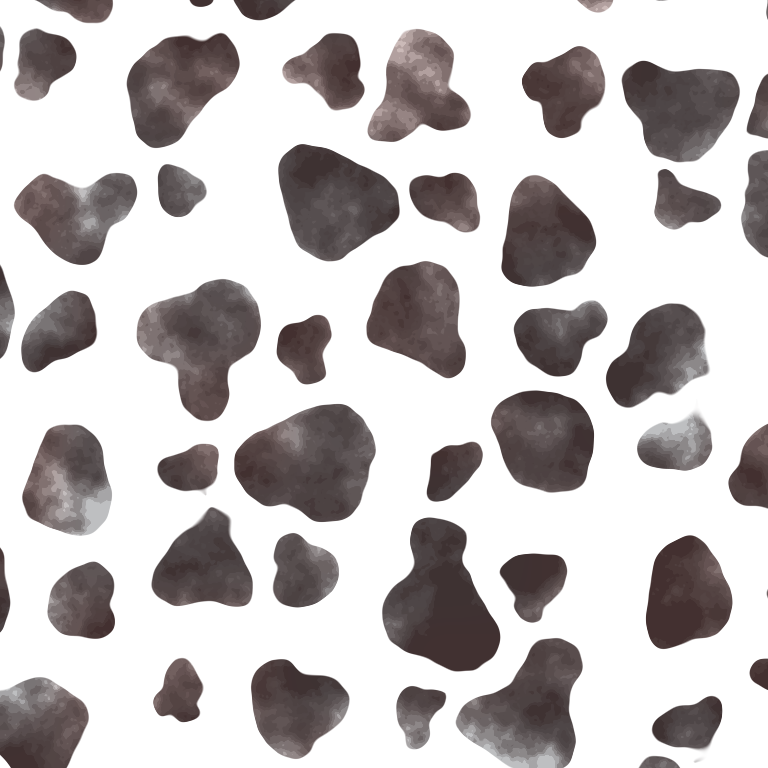
A WebGL 1 fragment shader for this pattern:

```glsl
precision highp float;
// Draws scattered rounded watercolour spots in brown-grey washes on white paper.
uniform vec2 u_resolution;

const float CELLS = 6.2;        // grid cells across the canvas
const float HALF_GAP = 0.05;    // half the clear strip kept between spots, in cells
const float TONE_STEPS = 14.0;  // flat layers of wash

const vec3 PAPER = vec3(1.0);
const vec3 UMBER = vec3(0.25, 0.195, 0.195);
const vec3 CHARCOAL = vec3(0.31, 0.27, 0.27);
const vec3 SLATE = vec3(0.39, 0.35, 0.35);
const vec3 ASH = vec3(0.49, 0.46, 0.46);
const vec3 MIST = vec3(0.76, 0.75, 0.75);

vec2 hash2(vec2 p) {
  vec3 q = fract(p.xyx * vec3(0.1031, 0.1030, 0.0973));
  q += dot(q, q.yzx + 33.33);
  return fract((q.xx + q.yz) * q.zy);
}

float noise(vec2 p) {
  vec2 i = floor(p);
  vec2 f = fract(p);
  f = f * f * (3.0 - 2.0 * f);
  float low = mix(hash2(i).x, hash2(i + vec2(1.0, 0.0)).x, f.x);
  float high = mix(hash2(i + vec2(0.0, 1.0)).x, hash2(i + 1.0).x, f.x);
  return mix(low, high, f.y);
}

float fbm(vec2 p) {
  float sum = 0.0;
  float weight = 1.0;
  float total = 0.0;
  for (int i = 0; i < 5; i++) {
    sum += weight * noise(p);
    total += weight;
    weight *= 0.6;
    p = mat2(1.6, 1.2, -1.2, 1.6) * p + 7.3;
  }
  return sum / total;
}

float smoothMin(float a, float b, float k) {
  float h = max(k - abs(a - b), 0.0) / k;
  return min(a, b) - 0.25 * h * h * k;
}

vec2 direction(float angle) {
  return vec2(cos(angle), sin(angle));
}

// Large and small spots alternate so that they pack closely.
float spotRadius(vec2 cell) {
  float size = hash2(cell + 41.5).x;
  float isSmall = mod(cell.x + cell.y, 2.0);
  return mix(mix(0.50, 0.66, size), mix(0.28, 0.42, size), isSmall);
}

// Signed distance to a core with three uneven lobes.
float spotDistance(vec2 q, vec2 cell, float radius) {
  float d = length(q) - 0.42 * radius;
  float turn = 6.2832 * hash2(cell + 5.7).y;
  for (int i = 0; i < 3; i++) {
    float n = float(i);
    vec2 h = hash2(cell + 17.3 * (n + 1.0));
    float angle = turn + 2.094 * n + 1.3 * (h.x - 0.5);
    vec2 lobe = direction(angle) * radius * mix(0.2, 0.7, h.y);
    float lobeRadius = radius * mix(0.55, 0.33, h.y);
    d = smoothMin(d, length(q - lobe) - lobeRadius, 0.3 * radius);
  }
  return d;
}

// Splits a tone into flat layers with narrow soft borders.
float layered(float tone, float steps) {
  float t = tone * steps;
  return (floor(t) + smoothstep(0.38, 0.62, fract(t))) / steps;
}

float ramp(float a, float b, float t) {
  return clamp((t - a) / (b - a), 0.0, 1.0);
}

vec3 washColor(float tone) {
  vec3 c = mix(UMBER, CHARCOAL, ramp(0.22, 0.38, tone));
  c = mix(c, SLATE, ramp(0.42, 0.60, tone));
  c = mix(c, ASH, ramp(0.60, 0.72, tone));
  return mix(c, MIST, ramp(0.74, 0.92, tone));
}

void main() {
  float extent = min(u_resolution.x, u_resolution.y);
  vec2 p = gl_FragCoord.xy / extent * CELLS;

  // Hand-drawn wobble of the outlines
  vec2 w = p + 0.2 * (vec2(noise(p * 2.0), noise(p * 2.0 + 31.7)) - 0.5);
  w += 0.025 * (vec2(noise(p * 9.0), noise(p * 9.0 + 13.1)) - 0.5);

  // Nearest and second nearest spot
  float nearest = 4.0;
  float second = 4.0;
  vec2 owner = vec2(0.0);
  vec2 local = vec2(0.0);
  for (int y = -1; y <= 1; y++) {
    for (int x = -1; x <= 1; x++) {
      vec2 cell = floor(w) + vec2(float(x), float(y));
      vec2 q = w - cell - 0.5 - 0.42 * (hash2(cell) - 0.5);
      float radius = spotRadius(cell);
      float d = spotDistance(q, cell, radius);
      second = min(second, max(d, nearest));
      if (d < nearest) {
        nearest = d;
        owner = cell;
        local = q / radius;
      }
    }
  }
  float separation = 0.5 * (nearest - second) + HALF_GAP;
  float edge = -smoothMin(-nearest, -separation, 0.08);

  // Wash: a slope across each spot, its own strength and ragged blooms
  vec2 mood = hash2(owner + 63.9);
  float tone = 0.49 + 0.24 * dot(local, direction(6.2832 * mood.x));
  tone += 0.28 * (mood.y - 0.5) + 1.1 * (fbm(p * 2.5) - 0.5);
  tone += 0.05 * smoothstep(-0.08, 0.0, edge);
  float warmth = smoothstep(0.35, 0.75, noise(p * 1.1 + 50.0));
  vec3 tint = mix(vec3(0.98, 1.0, 1.01), vec3(1.05, 0.97, 0.96), warmth);
  vec3 ink = washColor(layered(tone, TONE_STEPS)) * tint;

  float soft = 0.75 * CELLS / extent;
  gl_FragColor = vec4(mix(ink, PAPER, smoothstep(-soft, soft, edge)), 1.0);
}
```
